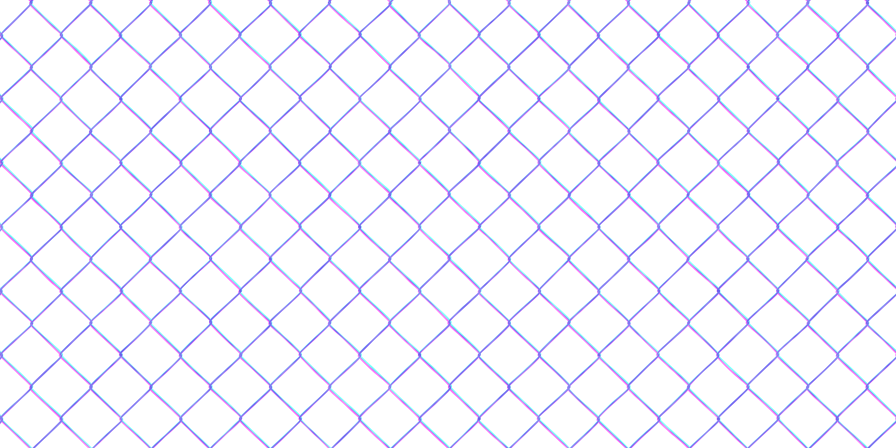
Reproduce this pattern procedurally as a Shadertoy shader.

```glsl
// Chain-link fence of thin blue wire with cyan and magenta fringes on white.

float hash(vec2 p) {
    p = fract(p * vec2(0.1031, 0.1137));
    p += dot(p, p.yx + 33.33);
    return fract((p.x + p.y) * p.x * 97.3);
}

float noise(vec2 p) {
    vec2 i = floor(p), f = fract(p);
    f = f * f * (3.0 - 2.0 * f);
    return mix(mix(hash(i), hash(i + vec2(1, 0)), f.x),
               mix(hash(i + vec2(0, 1)), hash(i + vec2(1, 1)), f.x), f.y);
}

// Distance to the nearest zigzag strand; neighbours hook together at their bends.
float wireDistance(vec2 p) {
    // Fifteen diamonds across and seven down, measured in half diamonds.
    vec2 g = p * vec2(15.0, 14.0) - vec2(0.05, 0.91);
    g += 0.045 * (vec2(noise(p * 11.0), noise(p * 11.0 + 40.0)) - 0.5);
    float nearest = 1.0;
    for (int i = -1; i <= 1; i++) {
        float strand = floor(g.x) + float(i);
        float side = 1.0 - 2.0 * mod(strand, 2.0);
        float angle = 3.14159 * (g.y + 0.05 * (hash(vec2(strand + 5.0, 3.0)) - 0.5));
        // Triangle wave with rounded tips.
        float c = 0.99 * cos(angle);
        float bend = 0.525 * side / asin(0.99);
        float x = strand + 0.5 - bend * asin(c);
        float slope = bend * 3.14159 * 0.99 * sin(angle) / sqrt(1.0 - c * c);
        slope *= 14.0 / 15.0;
        nearest = min(nearest, abs(g.x - x) / 15.0 / sqrt(1.0 + slope * slope));
    }
    return nearest;
}

float wire(vec2 p, float radius) {
    float pixel = 1.0 / iResolution.y;
    float d = wireDistance(p);
    return clamp((radius - d) / pixel + 0.5, 0.0, 1.0)
         * min(1.0, 2.0 * radius / pixel);
}

void mainImage(out vec4 fragColor, in vec2 fragCoord) {
    vec2 p = fragCoord / iResolution.y;

    // Uneven wire thickness and colour separation.
    float radius = 0.0017 + 0.0005 * noise(p * 38.0 + 7.0);
    vec2 fringe = vec2(0.6, 1.0) * mix(0.0005, 0.0015, noise(p * 24.0));
    fringe.x += 0.0009 * (noise(p * 17.0 + 90.0) - 0.5);

    // Each colour channel is absorbed by a slightly shifted wire.
    vec3 ink = vec3(wire(p - fringe, radius),
                    wire(p + fringe, radius),
                    wire(p, radius));
    float tone = mix(0.85, 1.15, noise(p * 60.0 + 20.0));
    vec3 color = 1.0 - ink * vec3(0.5, 0.53, 0.05) * tone;

    // A few darker specks where the strands hook together.
    vec2 g = p * vec2(15.0, 14.0) - vec2(0.05, 0.91);
    vec2 node = floor(g + 0.5);
    float isNode = 1.0 - mod(node.x + node.y, 2.0);
    float r = length((g - node) / vec2(15.0, 14.0));
    float pixel = 1.0 / iResolution.y;
    float speck = clamp((0.0032 - r) / pixel + 0.5, 0.0, 1.0);
    float strength = 0.15 + 0.45 * step(0.93, hash(node + 11.0));
    color = mix(color, vec3(0.36, 0.3, 0.9), speck * isNode * strength);

    fragColor = vec4(color, 1.0);
}
```
